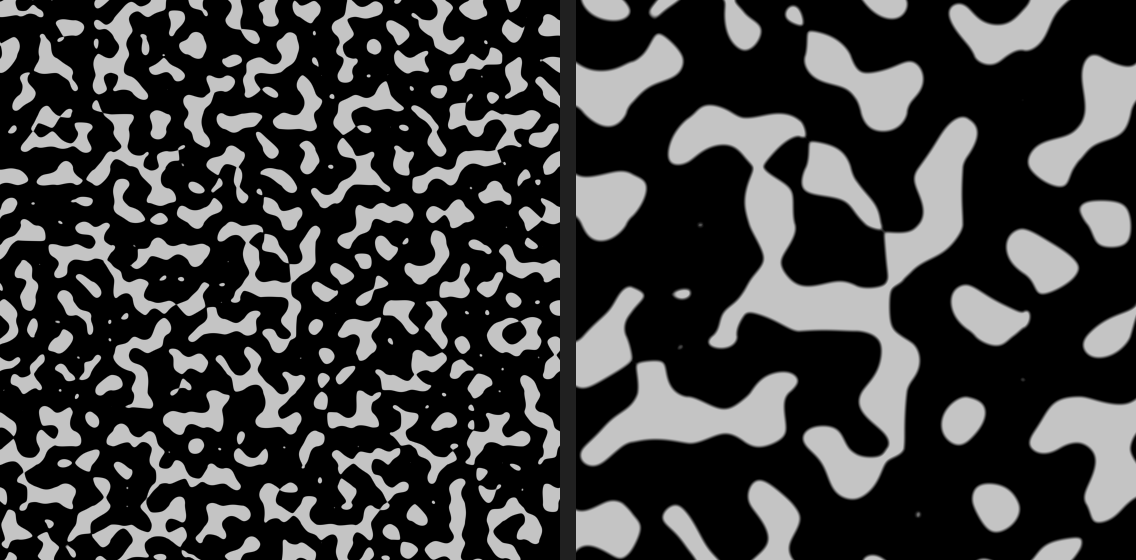
Left, the full canvas; right, a detail of the centre.
This pattern is drawn by a three.js fragment shader. Its source:

```glsl
// Pale grey blobs, worms and dots on black: gradient noise cut at a level.
varying vec2 vUv;

// Random unit vector for a lattice point
vec2 randomDirection(vec2 p) {
  vec3 q = fract(p.xyx * vec3(0.1031, 0.1030, 0.0973));
  q += dot(q, q.yzx + 33.33);
  float angle = 6.2831853 * fract((q.x + q.y) * q.z);
  return vec2(cos(angle), sin(angle));
}

// Gradient noise: x is the value, yz its slope
vec3 gradientNoise(vec2 p) {
  vec2 cell = floor(p);
  vec2 f = p - cell;
  vec2 ease = f * f * (3.0 - 2.0 * f);
  vec2 easeSlope = 6.0 * f * (1.0 - f);
  vec3 sum = vec3(0.0);
  for (int j = 0; j < 2; j++) {
    for (int i = 0; i < 2; i++) {
      vec2 corner = vec2(float(i), float(j));
      vec2 direction = randomDirection(cell + corner);
      float ramp = dot(direction, f - corner);
      vec2 w = mix(1.0 - ease, ease, corner);
      vec2 wSlope = easeSlope * (2.0 * corner - 1.0);
      sum.x += w.x * w.y * ramp;
      sum.yz += w.x * w.y * direction + wSlope * w.yx * ramp;
    }
  }
  return sum;
}

void main() {
  // 30 lattice cells across the canvas
  vec3 noise = gradientNoise(vUv * 30.0 + 17.0);

  // Approximate distance to the contour, in cells, for an even edge
  float edgeDistance = (noise.x - 0.102) / max(length(noise.yz), 0.15);
  float blob = smoothstep(-0.04, 0.04, edgeDistance);

  gl_FragColor = vec4(vec3(0.77) * blob, 1.0);
}
```
